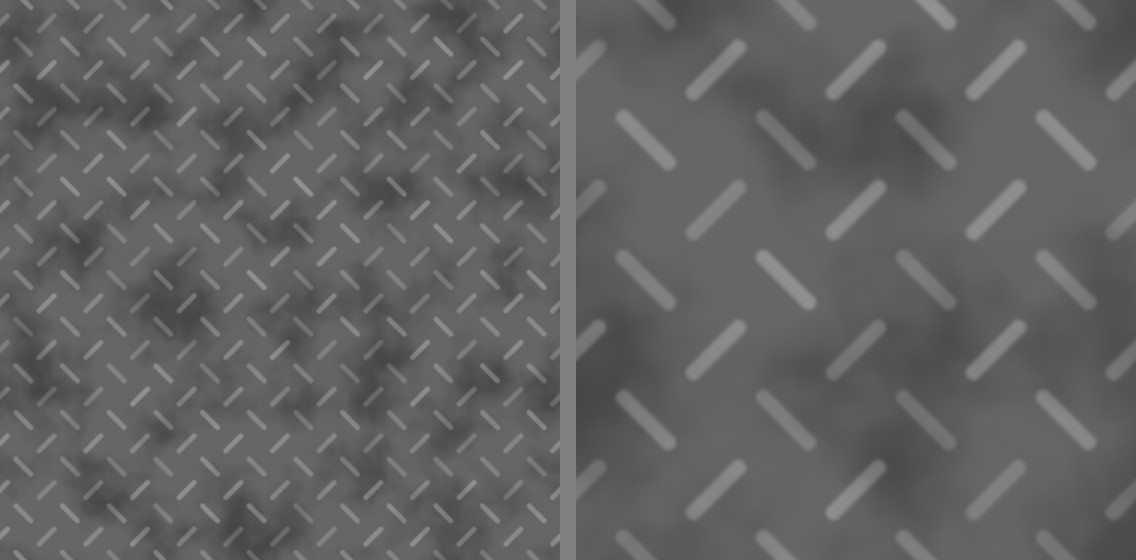
Left, the full canvas; right, a detail of the centre.
Reproduce this texture procedurally as a three.js fragment shader.

```glsl
// Steel tread plate: raised diagonal bars alternate in direction over a grey sheet.
// Two staggered lattices of capsule distances carry the bars; periodic
// gradient noise stains the sheet, and a hash varies the wear of each bar.

#define REPEATS 12.0       // cells across and down
#define BAR_REACH 0.160    // half length of a bar along each axis, in cells
#define BAR_RADIUS 0.054   // half width of a bar, in cells
#define BAR_SOFTNESS 0.028 // half width of the blurred rim, in cells
#define BAR_LIFT 0.135     // mean brightness added by a bar
#define BAR_WEAR 0.065     // spread of that brightness between bars
#define STAIN_CELLS 8.0    // coarsest noise cells across
#define STEEL_LIGHT vec3(0.400)
#define STEEL_DARK vec3(0.270)

varying vec2 vUv;

float hash(vec2 p) {
  vec3 q = fract(vec3(p.xyx) * 0.1031);
  q += dot(q, q.yzx + 33.33);
  return fract((q.x + q.y) * q.z);
}

// Dot product of a lattice point's random unit gradient and the offset from it
float slope(vec2 corner, vec2 offset, float period, float seed) {
  float angle = 6.28318 * hash(mod(corner, period) + seed);
  return dot(vec2(cos(angle), sin(angle)), offset);
}

// Gradient noise that wraps after a whole number of cells
float gradientNoise(vec2 p, float period, float seed) {
  vec2 i = floor(p);
  vec2 f = p - i;
  vec2 w = f * f * f * (f * (f * 6.0 - 15.0) + 10.0);
  vec2 e = vec2(1.0, 0.0);
  float low = mix(slope(i, f, period, seed), slope(i + e, f - e, period, seed), w.x);
  float high = mix(slope(i + e.yx, f - e.yx, period, seed),
                   slope(i + 1.0, f - 1.0, period, seed), w.x);
  return mix(low, high, w.y);
}

float stain(vec2 uv) {
  float sum = 0.0;
  float gain = 0.75;
  float period = STAIN_CELLS;
  for (int octave = 0; octave < 4; octave++) {
    sum += gain * gradientNoise(uv * period, period, 17.0 + 41.0 * float(octave));
    gain *= 0.5;
    period *= 2.0;
  }
  return sum;
}

float capsule(vec2 p, vec2 tip) {
  float along = clamp(dot(p, tip) / dot(tip, tip), -1.0, 1.0);
  return length(p - along * tip) - BAR_RADIUS;
}

// Brightness added by one lattice of bars, centred on shift plus whole cells
float bars(vec2 grid, vec2 shift, vec2 tip, float seed) {
  vec2 p = grid - shift;
  vec2 id = floor(p + 0.5);
  float cover = 1.0 - smoothstep(-BAR_SOFTNESS, BAR_SOFTNESS, capsule(p - id, tip));
  float wear = hash(mod(id, REPEATS) + seed) - 0.5;
  return cover * (BAR_LIFT + BAR_WEAR * wear);
}

void main() {
  // Stained sheet
  vec3 color = mix(STEEL_DARK, STEEL_LIGHT, smoothstep(-0.62, 0.25, stain(vUv)));

  // Rising and falling bars, half a cell apart
  vec2 grid = vUv * REPEATS;
  color += bars(grid, vec2(0.0, 0.5), vec2(BAR_REACH), 5.0);
  color += bars(grid, vec2(0.5, 0.0), vec2(BAR_REACH, -BAR_REACH), 71.0);

  gl_FragColor = vec4(color, 1.0);
}
```
